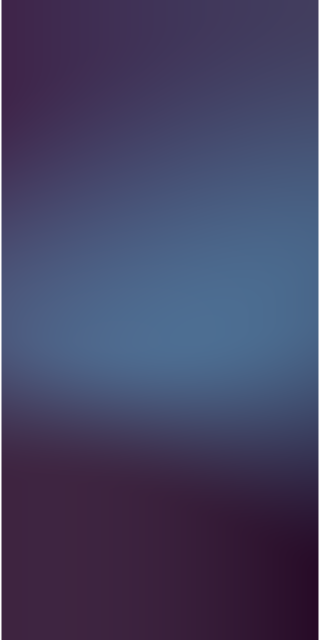
Reproduce this background procedurally as a WebGL 2 fragment shader.

```glsl
#version 300 es
precision highp float;
// Dusky blue haze between plum shadows, framed by thin white side margins.

uniform vec2 u_resolution;
out vec4 outColor;

// Tones at the left, middle and right of each layer
const vec3 TOP_LEFT    = vec3(0.247, 0.139, 0.284);
const vec3 TOP_MIDDLE  = vec3(0.251, 0.204, 0.345);
const vec3 TOP_RIGHT   = vec3(0.259, 0.243, 0.369);
const vec3 HAZE_LEFT   = vec3(0.298, 0.345, 0.486);
const vec3 HAZE_MIDDLE = vec3(0.304, 0.428, 0.571);
const vec3 HAZE_RIGHT  = vec3(0.284, 0.398, 0.537);
const vec3 BASE_LEFT   = vec3(0.243, 0.140, 0.251);
const vec3 BASE_MIDDLE = vec3(0.226, 0.127, 0.235);
const vec3 BASE_RIGHT  = vec3(0.149, 0.039, 0.149);

// Depths below the top edge (left, middle, right) where each blend runs
const vec3 HAZE_START = vec3(0.130, 0.039, 0.000);
const vec3 HAZE_FULL  = vec3(0.508, 0.534, 0.430);
const vec3 BASE_START = vec3(0.514, 0.534, 0.482);
const vec3 BASE_FULL  = vec3(0.755, 0.788, 0.911);

const vec3 MARGIN_COLOR = vec3(1.0);
const float MARGIN_WIDTH = 0.0047;

// Weights of a parabola through the left, middle and right values
vec3 parabolaWeights(float x) {
    return vec3((2.0 * x - 1.0) * (x - 1.0),
                4.0 * x * (1.0 - x),
                x * (2.0 * x - 1.0));
}

vec3 across(vec3 left, vec3 middle, vec3 right, vec3 weights) {
    return mat3(left, middle, right) * weights;
}

// Soft vertical blend whose limits curve across the canvas
float curvedBlend(vec3 start, vec3 full, vec3 weights, float depth) {
    return smoothstep(dot(start, weights), dot(full, weights), depth);
}

void main() {
    vec2 uv = gl_FragCoord.xy / u_resolution;
    float depth = 1.0 - uv.y;
    vec3 weights = parabolaWeights(uv.x);

    // Three layers, each shaded from left to right
    vec3 top = across(TOP_LEFT, TOP_MIDDLE, TOP_RIGHT, weights);
    vec3 haze = across(HAZE_LEFT, HAZE_MIDDLE, HAZE_RIGHT, weights);
    vec3 base = across(BASE_LEFT, BASE_MIDDLE, BASE_RIGHT, weights);

    vec3 color = mix(top, haze, curvedBlend(HAZE_START, HAZE_FULL, weights, depth));
    color = mix(color, base, curvedBlend(BASE_START, BASE_FULL, weights, depth));

    // Side margins with antialiased edges
    float edgeDistance = min(uv.x, 1.0 - uv.x) - MARGIN_WIDTH;
    float inside = clamp(edgeDistance * u_resolution.x + 0.5, 0.0, 1.0);
    outColor = vec4(mix(MARGIN_COLOR, color, inside), 1.0);
}
```
